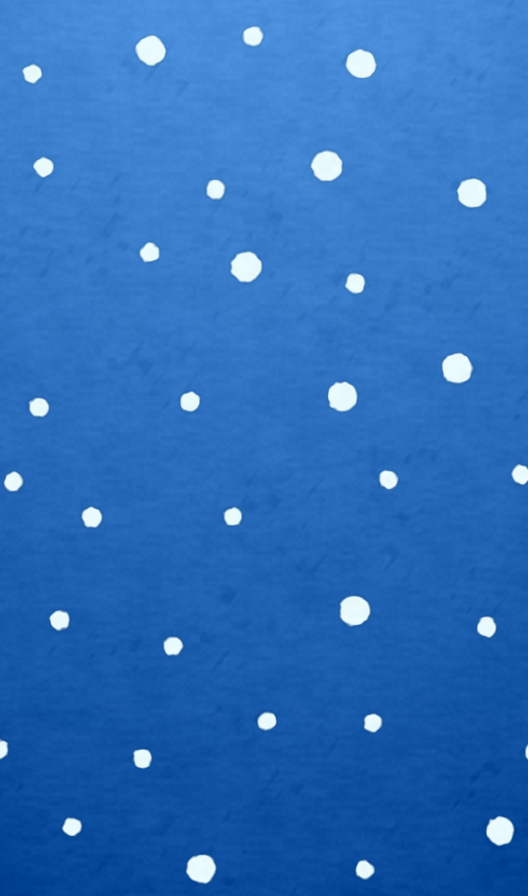
Reproduce this pattern procedurally as a WebGL 1 fragment shader.

```glsl
precision highp float;
uniform vec2 u_resolution;

// Lengths are in canvas widths
const vec3 SKY_BOTTOM = vec3(0.025, 0.280, 0.600);
const vec3 SKY_TOP = vec3(0.290, 0.560, 0.860);
const vec3 DOT_COLOR = vec3(0.910, 0.980, 0.985);
const vec2 CELL = vec2(0.25, 0.212);
const vec2 JITTER = vec2(0.62, 0.56);
const float LARGE_RADIUS = 0.0275;
const float SMALL_RADIUS = 0.0175;
const float LARGE_SHARE = 0.46;
const float DOT_WOBBLE = 0.0022;
const float EDGE_SOFTNESS = 0.003;
const float RIM_WIDTH = 0.007;
const float RIM_SHADE = 0.10;
const float VIGNETTE = 0.045;
const float MOTTLE = 0.040;
const float FIBER = 0.030;
const float GRAIN = 0.022;
const float FLECK = 0.035;

float hash(vec2 p) {
  return fract(sin(dot(p, vec2(127.1, 311.7))) * 43758.5453);
}

float noise(vec2 p) {
  vec2 i = floor(p);
  vec2 f = fract(p);
  f = f * f * (3.0 - 2.0 * f);
  float low = mix(hash(i), hash(i + vec2(1.0, 0.0)), f.x);
  float high = mix(hash(i + vec2(0.0, 1.0)), hash(i + vec2(1.0, 1.0)), f.x);
  return mix(low, high, f.y);
}

float fbm(vec2 p) {
  float sum = 0.0;
  float weight = 0.5;
  for (int i = 0; i < 4; i++) {
    sum += weight * noise(p);
    p = mat2(1.6, 1.2, -1.2, 1.6) * p + 7.3;
    weight *= 0.5;
  }
  return sum;
}

// Signed distance to the nearest dot of a staggered, jittered grid
float dotDistance(vec2 p) {
  float nearest = 1.0;
  float row = floor(p.y / CELL.y);
  for (int j = -1; j <= 1; j++) {
    float y = row + float(j);
    float stagger = 0.5 * mod(y, 2.0);
    float column = floor(p.x / CELL.x - stagger);
    for (int i = -1; i <= 1; i++) {
      vec2 id = vec2(column + float(i), y);
      vec2 offset = vec2(hash(id + 3.7), hash(id + 19.1)) - 0.5;
      vec2 center = (id + vec2(stagger, 0.0) + 0.5 + JITTER * offset) * CELL;
      float isLarge = step(hash(id + 41.3), LARGE_SHARE);
      float radius = mix(SMALL_RADIUS, LARGE_RADIUS, isLarge);
      radius *= 0.95 + 0.1 * hash(id + 57.9);
      nearest = min(nearest, length(p - center) - radius);
    }
  }
  return nearest;
}

// Paper relief: soft mottling, horizontal fibers, fine grain, dark flecks
float paper(vec2 p) {
  float relief = MOTTLE * (fbm(p * 14.0) - 0.47);
  relief += FIBER * (noise(p * vec2(38.0, 120.0) + 5.0) - 0.5);
  relief += GRAIN * (noise(p * 160.0) - 0.5);
  vec2 slanted = mat2(0.8, 0.6, -0.6, 0.8) * p;
  float fleck = noise(slanted * vec2(75.0, 32.0) + 31.0);
  float patchiness = smoothstep(0.4, 0.75, noise(p * 9.0 + 11.0));
  return relief - FLECK * smoothstep(0.7, 0.95, fleck) * patchiness;
}

void main() {
  vec2 uv = gl_FragCoord.xy / u_resolution;
  vec2 p = gl_FragCoord.xy / u_resolution.x;

  // Paper background
  vec3 color = mix(SKY_BOTTOM, SKY_TOP, uv.y);
  vec2 side = 2.0 * uv - 1.0;
  color -= VIGNETTE * (side.x * side.x * (0.4 + 0.6 * side.y * side.y) - 0.2);
  color += paper(p);

  // Rough-edged dots with a thin dark rim
  float d = dotDistance(p) + DOT_WOBBLE * 2.0 * (noise(p * 110.0) - 0.5);
  float soft = max(EDGE_SOFTNESS, 0.75 / u_resolution.x);
  color *= 1.0 - RIM_SHADE * (1.0 - smoothstep(0.0, RIM_WIDTH, d));
  vec3 face = DOT_COLOR + 0.02 * (noise(p * 90.0) - 0.5);
  color = mix(face, color, smoothstep(-soft, soft, d));

  gl_FragColor = vec4(clamp(color, 0.0, 1.0), 1.0);
}
```
